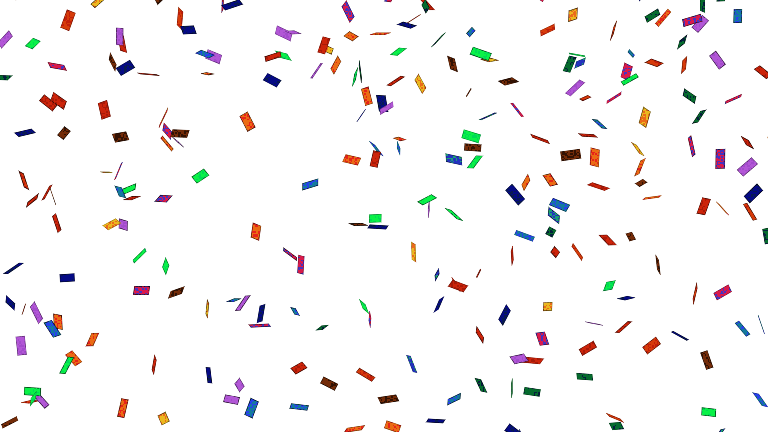
A WebGL 2 fragment shader for this pattern:

```glsl
#version 300 es
precision highp float;
precision highp int;
// Confetti tumbling over a white ground: small rectangles turned in space and
// projected flat, so they show as bars, skewed quads and thin slivers.
// Jittered grid layers scatter them; fine flecks and dark rims add grain.

uniform vec2 u_resolution;
out vec4 outColor;

const float TAU = 6.2831853;
const int LAYERS = 3;
const float CELL = 0.12;                     // grid step, in canvas heights
const vec2 HALF_SIZE = vec2(0.0212, 0.0100); // half length and width of a piece
const float GRAIN = 288.0;                   // flecks per canvas height
const float RIM = 0.0026;                    // width of the dark rim
const int COLOURS = 12;

// Most frequent colours come first.
const vec3 PAPER[COLOURS] = vec3[COLOURS](
  vec3(0.80, 0.14, 0.04), vec3(0.70, 0.34, 0.84), vec3(0.45, 0.17, 0.03),
  vec3(0.92, 0.42, 0.08), vec3(0.02, 0.04, 0.52), vec3(0.85, 0.10, 0.30),
  vec3(0.84, 0.23, 0.04), vec3(0.08, 0.48, 0.62), vec3(0.04, 0.95, 0.28),
  vec3(0.14, 0.20, 0.75), vec3(0.02, 0.42, 0.18), vec3(0.92, 0.72, 0.12));
const vec3 FLECK[COLOURS] = vec3[COLOURS](
  vec3(0.66, 0.10, 0.03), vec3(0.64, 0.30, 0.80), vec3(0.20, 0.07, 0.01),
  vec3(0.90, 0.14, 0.10), vec3(0.03, 0.10, 0.32), vec3(0.28, 0.20, 0.75),
  vec3(0.76, 0.12, 0.04), vec3(0.15, 0.26, 0.92), vec3(0.00, 0.86, 0.34),
  vec3(0.10, 0.62, 0.48), vec3(0.02, 0.12, 0.24), vec3(0.92, 0.42, 0.10));

// Integer hash: three random values from 0 to 1 for a cell and a seed.
vec3 hash3(vec2 cell, int seed) {
  uvec3 v = uvec3(ivec3(ivec2(cell) + 512, seed));
  v = v * 1664525u + 1013904223u;
  v += v.yzx * v.zxy;
  v ^= v >> 16u;
  v += v.yzx * v.zxy;
  return vec3(v >> 8u) / 16777216.0;
}

float valueNoise(vec2 p, int seed) {
  vec2 i = floor(p);
  vec2 f = smoothstep(0.0, 1.0, p - i);
  float low = mix(hash3(i, seed).x, hash3(i + vec2(1, 0), seed).x, f.x);
  float high = mix(hash3(i + vec2(0, 1), seed).x, hash3(i + 1.0, seed).x, f.x);
  return mix(low, high, f.y);
}

mat2 rotation(float angle) {
  float c = cos(angle), s = sin(angle);
  return mat2(c, s, -s, c);
}

float cross2(vec2 a, vec2 b) {
  return a.x * b.y - a.y * b.x;
}

// Signed distance to a parallelogram with half axes u and v.
float parallelogram(vec2 p, vec2 u, vec2 v) {
  float area = abs(cross2(u, v));
  float acrossU = (abs(cross2(p, u)) - area) / max(length(u), 1e-4);
  float acrossV = (abs(cross2(p, v)) - area) / max(length(v), 1e-4);
  float reach = length(p) - length(u) - length(v);
  return max(max(acrossU, acrossV), reach);
}

// Distance to a rectangle spun in its plane, tilted away, then turned.
float tumbledPiece(vec2 p, vec2 halfSize, vec3 turn) {
  float spin = TAU * turn.x;
  float tilt = turn.y;
  mat2 roll = rotation(TAU * turn.z);
  vec2 u = roll * vec2(cos(spin), tilt * sin(spin)) * halfSize.x;
  vec2 v = roll * vec2(-sin(spin), tilt * cos(spin)) * halfSize.y;
  return parallelogram(p, u, v) - 0.0007;
}

// Speckled paper colour, darkened near the rim.
vec3 paperColour(vec3 look, float dist, vec3 grain) {
  int index = min(int(pow(look.x, 1.2) * float(COLOURS)), COLOURS - 1);
  vec3 colour = mix(PAPER[index], FLECK[index], step(grain.x, 0.2 + 0.25 * look.y));
  float rim = smoothstep(-RIM, -0.2 * RIM, dist + (grain.y - 0.5) * 0.5 * RIM);
  return colour * (1.0 - rim * mix(0.25, 0.75, look.z));
}

// Chance of a piece: patchy, and thicker toward the top.
float density(vec2 p) {
  return 0.47 + 0.3 * p.y + 0.7 * (valueNoise(p * 3.2, 71) - 0.5);
}

void main() {
  vec2 p = gl_FragCoord.xy / u_resolution.y;
  float soft = 0.5 / u_resolution.y;
  vec3 grain = hash3(floor(p * GRAIN), 97);
  vec3 colour = vec3(1.0);

  for (int layer = 0; layer < LAYERS; layer++) {
    vec2 home = floor(p / CELL + 0.37 * float(layer));
    for (int k = 0; k < 9; k++) {
      vec2 cell = home + vec2(k % 3 - 1, k / 3 - 1);
      vec3 place = hash3(cell, 10 * layer + 1);
      vec2 centre = (cell + place.xy - 0.37 * float(layer)) * CELL;
      vec2 offset = p - centre;
      if (length(offset) > 0.04 || place.z > density(centre)) continue;

      vec3 turn = hash3(cell, 10 * layer + 2);
      vec3 look = hash3(cell, 10 * layer + 3);
      float dist = tumbledPiece(offset, HALF_SIZE * mix(0.85, 1.1, look.y), turn);
      float cover = 1.0 - smoothstep(-soft, soft, dist);
      colour = mix(colour, paperColour(look, dist, grain), cover);
    }
  }
  outColor = vec4(colour, 1.0);
}
```
